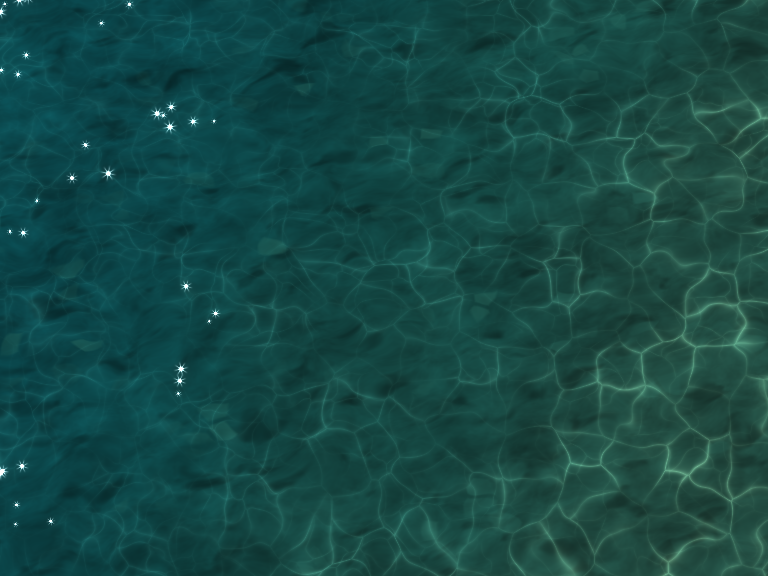
Write a Shadertoy shader that draws this texture.

```glsl
const vec3 BLUE_TEAL = vec3(0.035, 0.260, 0.280);
const vec3 DEEP_TEAL = vec3(0.055, 0.255, 0.245);
const vec3 OLIVE_BED = vec3(0.118, 0.275, 0.238);
const vec3 PALE_STONE = vec3(0.17, 0.43, 0.38);
const vec3 CAUSTIC_COOL = vec3(0.16, 0.34, 0.32);
const vec3 CAUSTIC_WARM = vec3(0.32, 0.40, 0.29);

vec2 hash2(vec2 p) {
    vec3 q = fract(p.xyx * vec3(0.1031, 0.1030, 0.0973));
    q += dot(q, q.yzx + 33.33);
    return fract((q.xx + q.yz) * q.zy);
}

float corner(vec2 cell, vec2 f, vec2 o) {
    return dot(hash2(cell + o) * 2.0 - 1.0, f - o);
}

float gradientNoise(vec2 p) {
    vec2 i = floor(p), f = p - i;
    vec2 u = f * f * f * (f * (f * 6.0 - 15.0) + 10.0);
    vec2 e = vec2(0.0, 1.0);
    return mix(mix(corner(i, f, e.xx), corner(i, f, e.yx), u.x),
               mix(corner(i, f, e.xy), corner(i, f, e.yy), u.x), u.y);
}

float fbm(vec2 p, int octaves) {
    float sum = 0.0, amp = 1.0;
    for (int i = 0; i < octaves; i++) {
        sum += amp * gradientNoise(p);
        p = mat2(1.6, 1.2, -1.2, 1.6) * p + 17.3;
        amp *= 0.55;
    }
    return sum;
}

vec2 warp(vec2 p, float scale, float amount) {
    return p + amount * vec2(fbm(p * scale + 40.0, 2), fbm(p * scale + 71.0, 2));
}

// x: gap between the two nearest seeds, y: random value of the cell
vec2 voronoi(vec2 p) {
    vec2 cell = floor(p), nearest = vec2(0.0);
    float f1 = 9.0, f2 = 9.0;
    for (int y = -1; y <= 1; y++)
    for (int x = -1; x <= 1; x++) {
        vec2 id = cell + vec2(x, y);
        float d = length(id + 0.1 + 0.8 * hash2(id) - p);
        if (d < f1) { f2 = f1; f1 = d; nearest = id; }
        else f2 = min(f2, d);
    }
    return vec2(f2 - f1, hash2(nearest + 91.0).x);
}

// Thin bright web with a soft glow around it
float caustic(vec2 p, float sharpness) {
    float gap = voronoi(p).x;
    return exp(-gap * sharpness) + 0.28 * exp(-gap * sharpness * 0.22);
}

float stones(vec2 p, float rarity) {
    vec2 v = voronoi(p);
    return smoothstep(rarity, 1.0, v.y) * smoothstep(0.06, 0.35, v.x);
}

// Round core with tapering rays
float glint(vec2 d, float size, float phase) {
    float r = length(d);
    float ray = pow(abs(cos(4.0 * atan(d.y, d.x) + phase)), 6.0);
    float core = smoothstep(size, size * 0.35, r);
    return core + 0.75 * ray * smoothstep(size * 2.6, 0.0, r) + 0.12 * exp(-r / size);
}

float glints(vec2 p) {
    float sum = 0.0;
    for (int i = 0; i < 36; i++) {
        float k = float(i);
        vec2 group = hash2(vec2(floor(k / 3.0), 5.0));
        vec2 own = hash2(vec2(k, 23.0));
        vec2 rnd = hash2(vec2(k, 57.0));
        vec2 centre = vec2(0.36 * group.x, 1.0 - 0.9 * pow(group.y, 1.7));
        centre += (own - 0.5) * vec2(0.08, 0.09);
        sum += glint(p - centre, mix(0.0025, 0.0062, rnd.x * rnd.x), rnd.y * 6.28);
    }
    return sum;
}

void mainImage(out vec4 fragColor, in vec2 fragCoord) {
    vec2 p = fragCoord / iResolution.y;
    float across = fragCoord.x / iResolution.x;
    vec2 q = vec2(p.x, p.y + 0.2 * p.y * p.y);
    vec2 slanted = mat2(0.93, -0.37, 0.37, 0.93) * q;

    // Water over the sea bed
    float warmth = smoothstep(0.25, 1.1, across + 0.35 * (0.5 - p.y) + 0.25 * gradientNoise(p * 3.0));
    vec3 color = mix(BLUE_TEAL, DEEP_TEAL, smoothstep(0.0, 0.65, across + 0.3 * (0.6 - p.y)));
    color = mix(color, OLIVE_BED, warmth);

    // Mottled light and dark crevices
    vec2 bed = warp(slanted, 9.0, 0.035);
    float broad = fbm(bed * vec2(4.0, 7.0), 3);
    float fine = fbm(bed * vec2(15.0, 26.0) + 9.0, 4);
    color *= 1.0 + 0.22 * broad + 0.26 * fine;
    color *= 1.0 - 0.28 * smoothstep(0.12, 0.55, fbm(bed * vec2(9.0, 19.0) + 30.0, 3));

    // Pale stones
    float stone = stones(warp(q, 14.0, 0.02) * vec2(22.0, 29.0), 0.82);
    stone *= smoothstep(-0.25, 0.4, gradientNoise(q * 5.0 + 12.0));
    color = mix(color, PALE_STONE, 0.4 * stone);

    // Caustic webs
    vec2 web = warp(q, 9.0, 0.045);
    float patches = smoothstep(-0.35, 0.5, fbm(q * 6.0 + 50.0, 3));
    float strength = mix(0.25, 1.0, warmth) * (0.2 + 1.1 * patches);
    float light = strength * caustic(web * vec2(12.5, 11.5), 19.0);
    light += 0.28 * patches * caustic(warp(web, 16.0, 0.025) * 19.0 + 6.0, 13.0);
    color += 0.62 * light * mix(CAUSTIC_COOL, CAUSTIC_WARM, warmth * 0.75);

    // Sun glints
    color += vec3(0.96, 0.98, 1.0) * glints(p);
    fragColor = vec4(clamp(color, 0.0, 1.0), 1.0);
}
```
